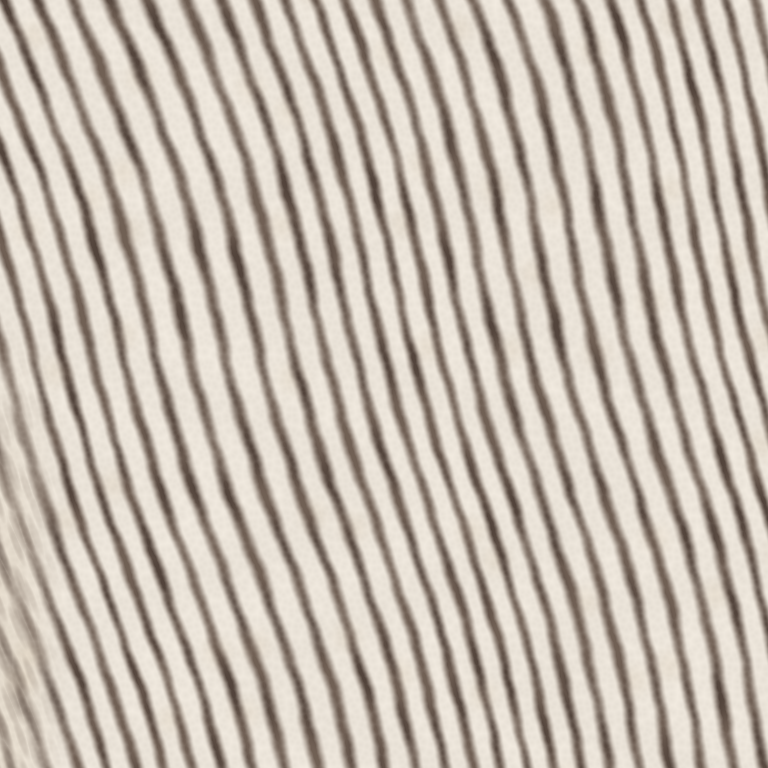
Write a WebGL 1 fragment shader that draws this texture.

```glsl
precision highp float;

uniform vec2 u_resolution;

const vec3 PAPER = vec3(0.925, 0.897, 0.855);
const vec3 STAIN = vec3(0.84, 0.78, 0.69);
const vec3 INK = vec3(0.44, 0.375, 0.33);
const vec3 DARK_INK = vec3(0.29, 0.235, 0.205);
const float LINES_ACROSS = 22.4;   // line count along the top edge
const float CROWDING = 1.5;        // extra lines gained toward the right
const float LINES_DOWN = 7.6;      // line count along the left edge
const float STRAIGHTENING = 1.4;   // loss of slant toward the right
const float LINE_OFFSET = -0.46;
const float BUNCHING = 0.20;       // spacing variation, in line periods
const float BENDING = 0.18;        // slant variation, in line periods
const float WOBBLE = 0.022;        // hand tremor, in line periods
const float HALF_WIDTH = 0.325;    // soft half width, in line periods
const float WIDTH_VARIATION = 0.05;
const float GRAIN = 0.035;

vec2 hash2(vec2 p) {
  vec2 q = vec2(dot(p, vec2(127.1, 311.7)), dot(p, vec2(269.5, 183.3)));
  return fract(sin(q) * 43758.5);
}

// Distance to the nearest scattered cell point
float cellular(vec2 p) {
  vec2 cell = floor(p);
  vec2 local = p - cell;
  float nearest = 2.0;
  for (int j = -1; j <= 1; j++) {
    for (int i = -1; i <= 1; i++) {
      vec2 neighbor = vec2(float(i), float(j));
      vec2 delta = neighbor + hash2(cell + neighbor) - local;
      nearest = min(nearest, dot(delta, delta));
    }
  }
  return sqrt(nearest);
}

// Continuous line index; whole numbers lie on line centers
float linePhase(float x, float down) {
  float phase = LINE_OFFSET + LINES_ACROSS * x + CROWDING * x * x;
  phase -= (LINES_DOWN - STRAIGHTENING * x) * down;
  phase += BUNCHING * sin(13.0 * (x - 0.42 - 0.25 * down));
  phase -= BENDING * sin(9.0 * (down - 0.05) + 2.0 * (x - 0.3));
  return phase;
}

void main() {
  vec2 uv = gl_FragCoord.xy / u_resolution;
  float down = 1.0 - uv.y;
  float phase = linePhase(uv.x, down);
  float lineId = floor(phase + 0.5);
  vec2 lineSeed = hash2(vec2(lineId, 7.0));

  // Tremor and swelling along each line
  float tremor = sin(38.0 * down + 6.28 * lineSeed.x)
               + 0.7 * sin(83.0 * down + 6.28 * lineSeed.y)
               + 0.4 * sin(171.0 * down + 12.0 * lineSeed.x);
  float swelling = sin(21.0 * down + 15.0 * lineSeed.y)
                 + 0.6 * sin(57.0 * down + 9.0 * lineSeed.x);
  float fromCenter = abs(phase - lineId + WOBBLE * tremor);
  float halfWidth = HALF_WIDTH + WIDTH_VARIATION * (0.5 * swelling + lineSeed.x - 0.5);
  float ink = 1.0 - smoothstep(0.0, halfWidth, fromCenter);

  // Dark pools of ink scattered along the lines
  float pool = 1.0 - smoothstep(0.1, 0.65, cellular(vec2(phase * 0.8, down * 11.0)));
  float grain = cellular(uv * 110.0) - 0.5;
  ink *= 0.95 + 0.08 * swelling - 0.15 * grain;

  // Streaky wear near the lower left edge
  float wearArea = (1.0 - smoothstep(0.01, 0.10, uv.x)) * smoothstep(0.35, 0.75, down);
  float streak = smoothstep(0.2, 0.65, cellular(vec2(phase * 3.5, down * 17.0)));
  ink = mix(ink, 0.25 + 0.35 * ink - 0.3 * streak, wearArea * 0.85);
  ink = clamp(ink, 0.0, 1.0);

  // Mottled paper with a few faint stains
  float stain = 1.0 - smoothstep(0.0, 0.22, cellular(uv * 7.0 + 3.0));
  vec3 paper = mix(PAPER, STAIN, 0.25 * stain + 0.3 * wearArea);
  paper += GRAIN * grain + 0.006 * sin(19.0 * uv.x + 4.0 * sin(13.0 * uv.y));

  vec3 lineColor = mix(INK, DARK_INK, 0.8 * pool * ink);
  gl_FragColor = vec4(mix(paper, lineColor, ink), 1.0);
}
```
